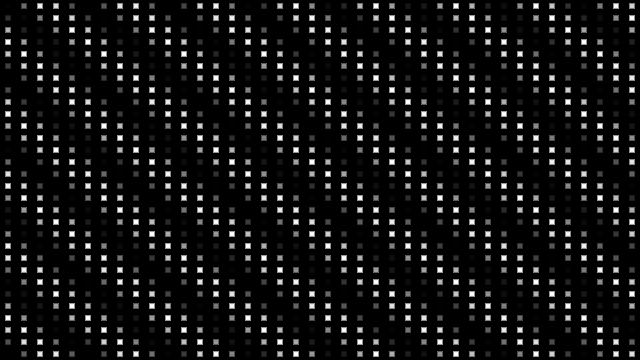
Give the GLSL for this pattern, as a Shadertoy shader.

```glsl
// Grid of small grey squares whose brightness follows a slanted cosine wave.
#define GRID vec2(40.0, 30.0)       // columns, rows
#define HALF_SIDE 0.0072            // half side of a square, in canvas heights
#define WAVE_STEP vec2(1.225, 1.087) // phase advance per column and per row
#define WAVE_PHASE -3.05            // phase of the lower left square
#define BACKGROUND vec3(0.0)
#define SQUARE_COLOR vec3(1.0)

// Signed distance to an axis-aligned square
float squareDistance(vec2 p, float halfSide) {
    vec2 d = abs(p) - halfSide;
    return length(max(d, 0.0)) + min(max(d.x, d.y), 0.0);
}

// Brightness of one cell, constant over its square
float waveBrightness(vec2 cell) {
    return 0.5 + 0.5 * cos(dot(cell, WAVE_STEP) + WAVE_PHASE);
}

void mainImage(out vec4 fragColor, in vec2 fragCoord) {
    // Cell index and position inside the cell, in canvas heights
    vec2 gridPos = fragCoord / iResolution.xy * GRID;
    vec2 cell = floor(gridPos);
    vec2 cellSize = vec2(iResolution.x / iResolution.y, 1.0) / GRID;
    vec2 local = (fract(gridPos) - 0.5) * cellSize;

    // Coverage smoothed over one pixel
    float pixel = 1.0 / iResolution.y;
    float coverage = clamp(0.5 - squareDistance(local, HALF_SIDE) / pixel, 0.0, 1.0);

    vec3 color = mix(BACKGROUND, SQUARE_COLOR, coverage * waveBrightness(cell));
    fragColor = vec4(color, 1.0);
}
```
